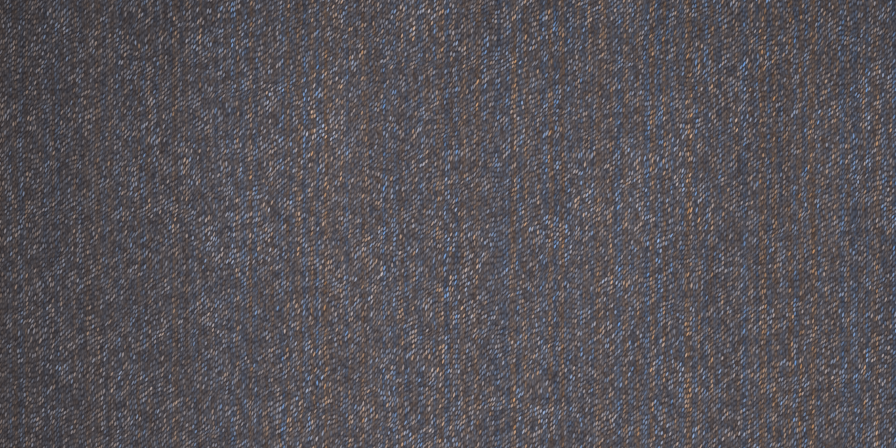
This texture is drawn by a WebGL 2 fragment shader. Its source:

```glsl
#version 300 es
precision highp float;
// Dark grey denim: fine upright threads, slanted twill flecks and faint warm and cool tints.

uniform vec2 u_resolution;
out vec4 fragColor;

float hash(vec2 p) {
    return fract(sin(dot(p, vec2(127.1, 311.7))) * 43758.5453);
}

float noise(vec2 p) {
    vec2 cell = floor(p), f = fract(p);
    f = f * f * (3.0 - 2.0 * f);
    float low = mix(hash(cell), hash(cell + vec2(1, 0)), f.x);
    float high = mix(hash(cell + vec2(0, 1)), hash(cell + vec2(1, 1)), f.x);
    return mix(low, high, f.y);
}

// Colour of the cloth at a point, in units of the canvas height
vec3 denim(vec2 p) {
    // Slightly wavering upright threads, each shifted to form the twill
    float x = p.x * 168.0 + 0.9 * noise(p * vec2(30.0, 45.0));
    float thread = floor(x);
    float across = fract(x) - 0.5;
    float along = p.y * 88.0 - thread * 0.38 + 0.5 * hash(vec2(thread, 3.0));
    along += 1.2 * noise(p * vec2(22.0, 18.0));
    vec2 cell = vec2(thread, floor(along));
    float v = fract(along) - 0.5;

    // Thin leaning fleck of light yarn in each weave cell
    float lean = across - 0.65 * v;
    float radius = length(vec2(lean / 0.46, v / 0.54));
    float fleck = 1.0 - smoothstep(0.4, 1.15, radius);
    float light = hash(cell + 17.0);
    float patches = 0.5 * noise(p * vec2(17.0, 11.0)) + 0.5 * noise(p * vec2(45.0, 30.0) + 9.0);
    float strength = 0.05 + 0.27 * light * light * (0.55 + 0.9 * patches);

    // Warm and cool threads, gathered in narrow upright bands
    float bands = sin(p.x * 225.0 + 3.0 * noise(p * vec2(9.0, 3.0)));
    float tint = 0.45 * bands + 1.0 * (hash(vec2(thread, 8.0)) - 0.5) + 1.1 * (hash(cell + 41.0) - 0.5);
    tint *= 0.55 + 0.45 * smoothstep(0.1, 0.8, p.x);
    vec3 warmth = vec3(0.28, 0.0, -0.30) * tint;

    // Dark ground with yarn streaks and fine grain
    float streak = noise(vec2(p.x * 70.0, p.y * 5.0)) - 0.5;
    float grain = noise(p * vec2(235.0, 190.0)) - 0.5;
    vec3 cloth = vec3(0.280, 0.264, 0.279) + 0.022 * streak + 0.115 * grain;
    cloth *= 1.0 + 0.28 * warmth;
    return cloth + fleck * strength * (vec3(1.0, 0.99, 1.02) + 1.2 * warmth);
}

void main() {
    // Average four samples per pixel to smooth the edges
    vec3 color = vec3(0.0);
    for (int i = 0; i < 4; i++) {
        vec2 offset = vec2(i % 2, i / 2) * 0.5 - 0.25;
        color += 0.25 * denim((gl_FragCoord.xy + offset) / u_resolution.y);
    }

    // Soft uneven lighting, dimmest at the left and top edges
    vec2 uv = gl_FragCoord.xy / u_resolution;
    float shade = mix(0.83, 1.05, smoothstep(-0.05, 0.42, uv.x));
    shade *= 1.0 - 0.07 * smoothstep(0.6, 1.05, uv.x);
    shade *= 1.0 - 0.08 * smoothstep(0.65, 1.05, uv.y);
    shade *= 1.0 + 0.04 * (noise(vec2(uv.x * 16.0, uv.y * 3.0)) - 0.5);
    fragColor = vec4(color * shade, 1.0);
}
```
